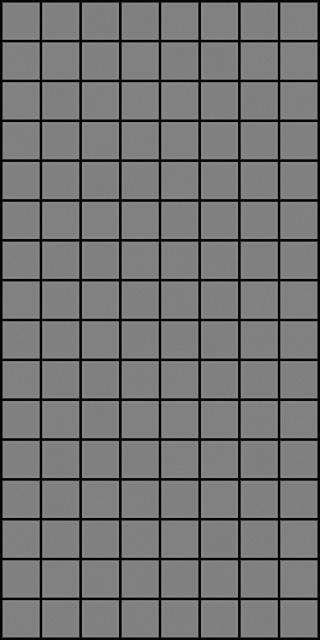
Give the GLSL for this pattern, as a Shadertoy shader.

```glsl
const vec2 TILES = vec2(8.0, 16.0);          // repeats across and down
const float LINE_HALF = 1.0 / 256.0;         // half line width, canvas width = 1
const float LINE_SOFT = 0.5 / 256.0;         // softness of the line edge
const float RIM_OFFSET = 2.2 / 256.0;        // pale rim, from the line centre
const float RIM_WIDTH = 0.5 / 256.0;
const float RIM_GAIN = 0.042;
const float GRAIN_CELLS = 256.0;             // grain cells across the canvas
const float GRAIN_GAIN = 0.008;
const float WEAVE_CELLS = 64.0;              // weave threads across the canvas
const float WEAVE_GAIN = 0.004;
const float TILE_GAIN = 0.005;               // tone change between tiles
const vec3 TILE_COLOR = vec3(0.500, 0.503, 0.499);
const vec3 LINE_COLOR = vec3(0.008, 0.010, 0.008);
const float TAU = 6.2831853;

float hash(vec2 p) {
    vec3 q = fract(vec3(p.xyx) * 0.1031);
    q += dot(q, q.yzx + 33.33);
    return fract((q.x + q.y) * q.z);
}

// Distance to the nearest grid line; the outer lines lie inside the canvas.
float gridDistance(vec2 cell, vec2 pitch) {
    vec2 d = abs(cell - round(cell)) * pitch;
    return min(d.x, d.y);
}

// Faint tone shifts: tile, grain and weave.
float surfaceTone(vec2 p, vec2 cell) {
    float tile = hash(floor(cell) + 7.0) - 0.5;
    float grain = hash(floor(p * GRAIN_CELLS)) - 0.5;
    vec2 thread = cos(p * WEAVE_CELLS * TAU);
    return TILE_GAIN * tile + GRAIN_GAIN * grain + WEAVE_GAIN * thread.x * thread.y;
}

void mainImage(out vec4 fragColor, in vec2 fragCoord) {
    vec2 p = fragCoord / iResolution.x;
    vec2 size = vec2(1.0, iResolution.y / iResolution.x);
    vec2 pitch = (size - 2.0 * LINE_HALF) / TILES;
    vec2 cell = (p - LINE_HALF) / pitch;
    float d = gridDistance(cell, pitch);

    // Tile face with a pale rim beside the lines
    float rim = (d - RIM_OFFSET) / RIM_WIDTH;
    vec3 color = TILE_COLOR + surfaceTone(p, cell) + RIM_GAIN * exp(-rim * rim);

    // Dark grid lines
    float soft = max(LINE_SOFT, 0.5 / iResolution.x);
    float ink = 1.0 - smoothstep(LINE_HALF - soft, LINE_HALF + soft, d);
    fragColor = vec4(mix(color, LINE_COLOR, ink), 1.0);
}
```
